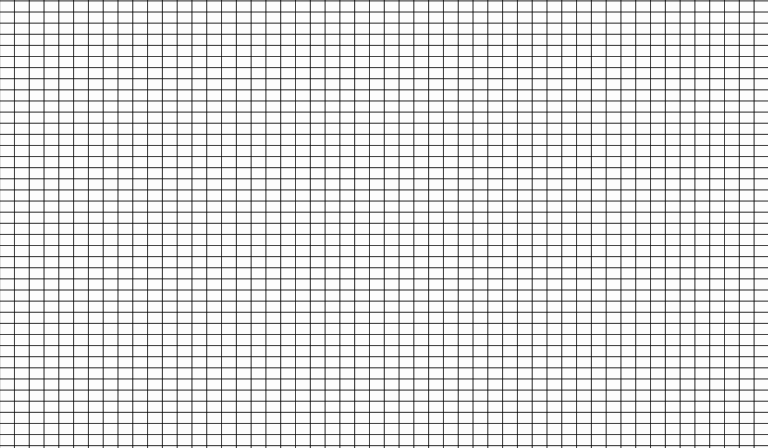
Give the GLSL for this pattern, as a Shadertoy shader.

```glsl
// Fine ruled grid: thin black lines on near-white paper, in 4:3 cells,
// about 52 across and 40 down. Each line set is a repeated interval whose
// overlap with the pixel footprint gives analytic antialiasing.

// All lengths are fractions of the canvas height; y runs down from the top.
const vec2 CELL_PITCH = vec2(0.03302, 0.02482);
const vec2 FIRST_LINE = vec2(-0.0008, 0.0020);
const float LINE_WIDTH = 0.00185;
const float FILTER_PIXELS = 1.15;

const vec3 PAPER = vec3(0.992);
const vec3 INK = vec3(0.0);

// Distance to the nearest of a set of evenly spaced lines.
float repeatDistance(float position, float pitch, float origin) {
    float cell = fract((position - origin) / pitch + 0.5) - 0.5;
    return abs(cell) * pitch;
}

// Share of a box filter that is covered by a line at the given distance.
float lineCoverage(float dist, float width, float footprint) {
    float right = min(dist + 0.5 * footprint, 0.5 * width);
    float left = max(dist - 0.5 * footprint, -0.5 * width);
    return max(right - left, 0.0) / footprint;
}

// Union of the vertical and horizontal rulings.
float gridCoverage(vec2 p, vec2 pitch, vec2 origin, float width, float footprint) {
    float vertical = lineCoverage(repeatDistance(p.x, pitch.x, origin.x), width, footprint);
    float horizontal = lineCoverage(repeatDistance(p.y, pitch.y, origin.y), width, footprint);
    return 1.0 - (1.0 - vertical) * (1.0 - horizontal);
}

void mainImage(out vec4 fragColor, in vec2 fragCoord) {
    vec2 p = fragCoord / iResolution.y;
    p.y = 1.0 - p.y;

    float footprint = FILTER_PIXELS / iResolution.y;
    float ink = gridCoverage(p, CELL_PITCH, FIRST_LINE, LINE_WIDTH, footprint);

    fragColor = vec4(mix(PAPER, INK, ink), 1.0);
}
```
